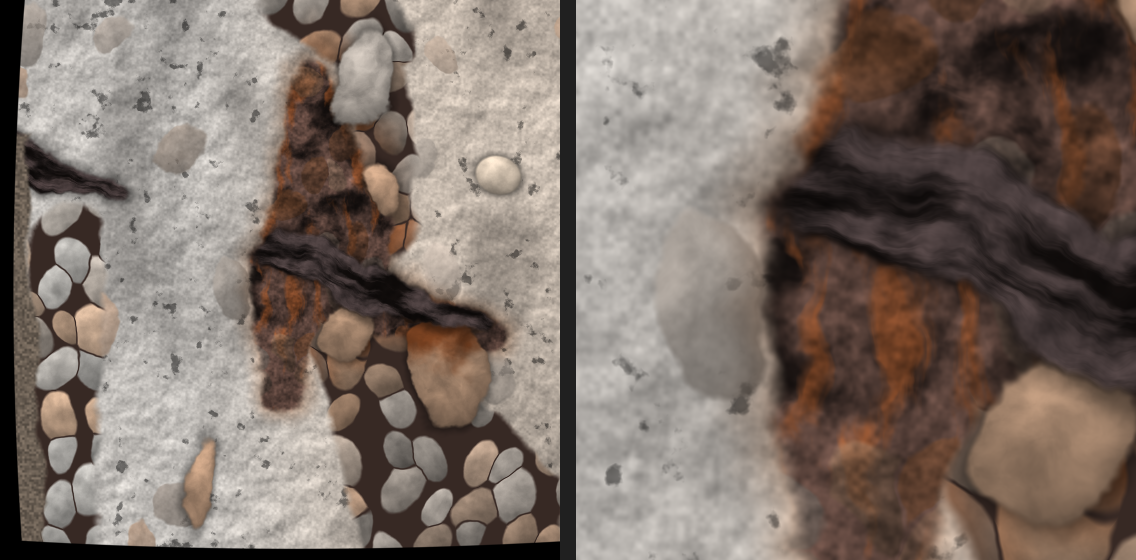
Left: the whole. Right: its middle third, enlarged.
A WebGL 1 fragment shader for this texture:

```glsl
precision highp float;
uniform vec2 u_resolution;

const vec3 CONCRETE_LIGHT = vec3(0.77, 0.74, 0.715);
const vec3 CONCRETE_DARK = vec3(0.60, 0.575, 0.555);
const vec3 GREY = vec3(0.62, 0.59, 0.56);
const vec3 TAN = vec3(0.68, 0.55, 0.45);
const vec3 PALE = vec3(0.88, 0.81, 0.73);
const vec3 RUST = vec3(0.52, 0.28, 0.14);
const vec3 EARTH = vec3(0.29, 0.215, 0.19);
const vec3 IRON = vec3(0.30, 0.25, 0.25);
const vec3 SHADOW = vec3(0.08, 0.06, 0.055);
const vec3 SAND = vec3(0.46, 0.41, 0.36);
const vec2 LIGHT = vec2(-0.45, 0.89);
const float EDGE = 0.003;
const float GRIT = 0.14;

float hash(vec2 p) { return fract(sin(dot(p, vec2(127.1, 311.7))) * 43758.5); }

float noise(vec2 p) {
  vec2 i = floor(p), f = fract(p);
  f = f * f * (3.0 - 2.0 * f);
  return mix(mix(hash(i), hash(i + vec2(1, 0)), f.x),
             mix(hash(i + vec2(0, 1)), hash(i + vec2(1, 1)), f.x), f.y);
}

float fbm(vec2 p) {
  float sum = 0.0, amp = 0.5;
  for (int i = 0; i < 5; i++) {
    sum += amp * noise(p);
    p = mat2(1.6, 1.2, -1.2, 1.6) * p + 3.7;
    amp *= 0.5;
  }
  return sum;
}

mat2 rotate(float a) { return mat2(cos(a), sin(a), -sin(a), cos(a)); }

// Distance to a segment whose radius changes from ra to rb
float taper(vec2 p, vec2 a, vec2 b, float ra, float rb) {
  vec2 ab = b - a;
  float t = clamp(dot(p - a, ab) / dot(ab, ab), 0.0, 1.0);
  return length(p - a - ab * t) - mix(ra, rb, t);
}

float inside(float d, float soft) { return 1.0 - smoothstep(-soft, soft, d); }

// Packed rounded stones: colour in rgb, coverage in a
vec4 pebbles(vec2 p, float scale, float density, float rust) {
  vec2 g = p * scale, offset = vec2(0.0), owner = vec2(0.0);
  float best = 0.0, second = 0.0;
  for (int y = -1; y <= 1; y++)
    for (int x = -1; x <= 1; x++) {
      vec2 id = floor(g) + vec2(x, y);
      vec2 o = g - id - 0.2 - 0.6 * vec2(hash(id + 1.3), hash(id + 5.9));
      vec2 radii = vec2(0.47, 0.70) * mix(0.7, 1.1, hash(id + 9.1));
      float d = 1.0 - length(rotate(2.0 * hash(id + 2.7) - 1.0) * o / radii);
      d *= step(hash(id + 7.3), density);
      second = max(second, min(best, d));
      if (d > best) { best = d; offset = o; owner = id; }
    }
  float kind = hash(owner + 4.4);
  vec3 tint = mix(GREY, TAN, smoothstep(0.45, 0.9, kind));
  tint = mix(tint, RUST, rust * hash(owner + 8.2));
  float shade = 0.72 + 0.4 * dot(offset, LIGHT) + 0.3 * hash(owner + 6.6);
  shade *= 0.75 + 0.5 * fbm(p * 45.0 + kind * 20.0);
  return vec4(tint * shade, smoothstep(0.0, 0.14, best - second));
}

// One large stone with a contact shadow
vec3 boulder(vec3 col, vec2 o, vec2 radii, float angle, vec3 tint) {
  float r = length(rotate(angle) * o / radii), d = (r - 1.0) * radii.x;
  float shade = 0.92 + 0.22 * dot(o / radii.y, LIGHT) - 0.2 * pow(r, 4.0);
  col *= 1.0 - 0.5 * inside(d - 0.004, 0.012);
  return mix(col, tint * shade * (0.72 + 0.6 * fbm(o * 38.0 + 9.0)), inside(d, EDGE));
}

void main() {
  vec2 p = gl_FragCoord.xy / u_resolution;
  vec2 warp = vec2(fbm(p * 14.0), fbm(p * 14.0 + 31.0)) - 0.48;
  vec2 w = p + 0.05 * warp;
  float grain = noise(p * 240.0) - 0.5;

  // Rough concrete with relief, stains and pits
  float relief = fbm(p * 26.0) - fbm(p * 26.0 + LIGHT * 0.22);
  float stain = fbm(p * vec2(9.0, 4.0) + 8.0);
  vec3 col = mix(CONCRETE_DARK, CONCRETE_LIGHT, smoothstep(0.22, 0.58, stain));
  col *= mix(vec3(0.98, 1.0, 1.01), vec3(1.01, 0.985, 0.95), smoothstep(0.3, 0.8, p.x));
  float streak = exp(-pow(abs(w.x - 0.3) / 0.035, 2.0)) * smoothstep(0.2, 0.6, p.y);
  col *= 1.0 + 0.85 * relief + GRIT * grain - 0.22 * streak * fbm(p * vec2(60.0, 20.0));
  col *= 1.0 - 0.45 * smoothstep(0.67, 0.78, fbm(p * 42.0 + 17.0));
  vec4 stones = pebbles(w, 13.0, 0.1, 0.1);
  col = mix(col, stones.rgb * 1.12, 0.65 * stones.a);

  // Loose stones, rustier near the hollow
  float hollow = taper(w, vec2(0.555, 0.88), vec2(0.59, 0.59), 0.02, 0.12);
  hollow = min(hollow, taper(w, vec2(0.53, 0.53), vec2(0.5, 0.3), 0.075, 0.035));
  hollow = min(hollow, taper(w, vec2(0.55, 0.51), vec2(0.87, 0.4), 0.07, 0.03));
  col *= mix(vec3(1.0), vec3(0.87, 0.76, 0.68), inside(hollow - 0.012, 0.03));
  float zone = taper(w, vec2(0.65, 0.38), vec2(0.82, 0.06), 0.09, 0.19);
  zone = min(zone, taper(w, vec2(0.12, 0.57), vec2(0.1, 0.06), 0.065, 0.075));
  zone = min(zone, taper(w, vec2(0.53, 1.0), vec2(0.68, 0.93), 0.06, 0.07));
  zone = min(zone, taper(w, vec2(0.67, 0.9), vec2(0.71, 0.58), 0.05, 0.04));
  stones = pebbles(p + 0.02 * warp, 13.5, 1.0, 1.0 - smoothstep(0.0, 0.09, hollow));
  stones.rgb *= mix(vec3(1.1, 1.14, 1.17), vec3(1.0), smoothstep(0.2, 0.3, p.x));
  col = mix(col, mix(EARTH * 0.75, stones.rgb, stones.a), inside(zone, 0.008));

  // Rusty hollow with downward streaks and buried stones
  vec3 rusty = mix(SHADOW, EARTH * 1.25, smoothstep(0.2, 0.55, fbm(w * 22.0)));
  rusty = mix(rusty, RUST, 0.75 * smoothstep(0.48, 0.68, fbm(w * vec2(42.0, 13.0))));
  stones = pebbles(w, 17.0, 0.5, 0.9);
  rusty = mix(rusty, stones.rgb * 0.72, 0.65 * stones.a);
  col = mix(col, rusty * (1.0 + 1.8 * relief + 0.3 * grain), inside(hollow, 0.008));

  // Large stones
  vec3 crust = mix(TAN, RUST * 0.8, smoothstep(0.32, 0.42, w.y + 0.2 * warp.x));
  col = boulder(col, w - vec2(0.65, 0.86), vec2(0.052, 0.095), 0.15, GREY * 1.15);
  col = boulder(col, w - vec2(0.685, 0.66), vec2(0.03, 0.052), -0.5, TAN * 1.1);
  col = boulder(col, w - vec2(0.8, 0.335), vec2(0.07, 0.1), -0.25, crust);
  col = boulder(col, w - vec2(0.625, 0.417), vec2(0.043, 0.06), 0.6, TAN);
  col = boulder(col, p - vec2(0.89, 0.687), vec2(0.041, 0.034), 0.3, PALE);
  col = boulder(col, w - vec2(0.36, 0.14), vec2(0.026, 0.075), 0.1, TAN * 1.1);

  // Corroded iron bars, layered along their length
  float bar = taper(w, vec2(0.5, 0.55), vec2(0.68, 0.485), 0.035, 0.04);
  bar = min(bar, taper(w, vec2(0.66, 0.49), vec2(0.86, 0.42), 0.036, 0.012));
  bar = min(bar, taper(w, vec2(0.03, 0.715), vec2(0.21, 0.655), 0.045, 0.012));
  float layers = fbm(rotate(0.34) * w * vec2(16.0, 75.0));
  vec3 iron = mix(SHADOW * 0.7, IRON, smoothstep(0.3, 0.72, layers));
  col *= 1.0 - 0.55 * inside(bar - 0.006, 0.018);
  col = mix(col, iron * (1.0 + 1.5 * relief), inside(bar, 0.005));

  // Sandy strip at the left, then the black surround
  float strip = w.x - 0.077 + 0.025 * smoothstep(0.2, 0.5, p.y);
  col = mix(col, SAND * (0.9 + 0.45 * grain), inside(max(strip, p.y - 0.76), 0.006));
  vec2 c = p - vec2(0.53, 0.48);
  float border = min(p.x - 0.024 - 0.075 * c.y * c.y, p.y - 0.02 - 0.06 * c.x * c.x);
  gl_FragColor = vec4(clamp(col, 0.0, 1.0) * inside(-border, EDGE * 0.5), 1.0);
}
```
